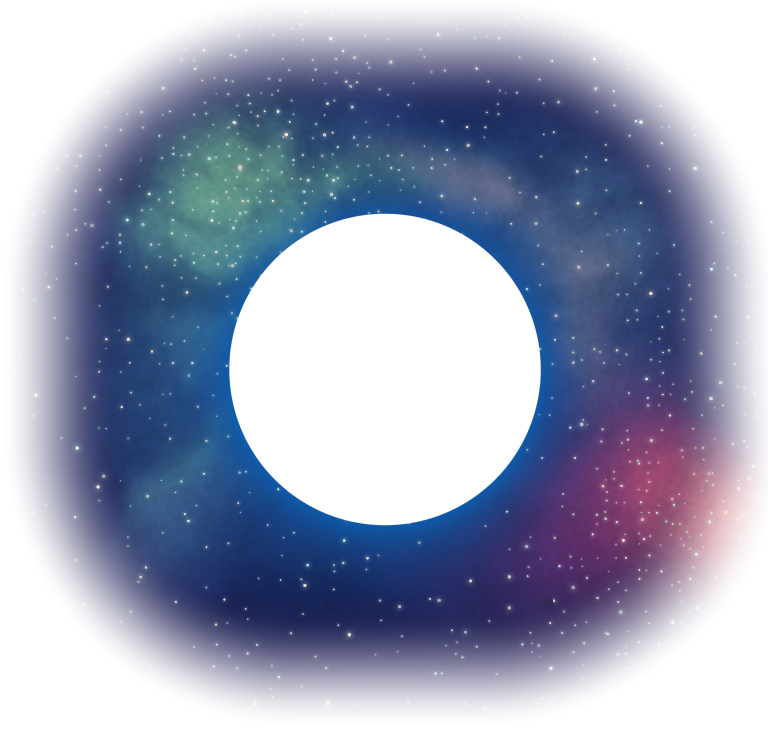
A Shadertoy shader for this background:

```glsl
// A starry nebula with soft rounded borders around a glowing white disc.

const vec3 WHITE = vec3(1.0);
const vec3 NAVY = vec3(0.12, 0.20, 0.41);
const vec3 MIDNIGHT = vec3(0.075, 0.11, 0.30);
const vec3 DUSK = vec3(0.23, 0.20, 0.39);
const vec3 GREEN = vec3(0.43, 0.64, 0.51);
const vec3 TEAL = vec3(0.28, 0.48, 0.54);
const vec3 SLATE = vec3(0.25, 0.38, 0.53);
const vec3 MAUVE = vec3(0.45, 0.43, 0.51);
const vec3 PLUM = vec3(0.32, 0.14, 0.36);
const vec3 ROSE = vec3(0.62, 0.26, 0.41);
const vec3 CORAL = vec3(0.90, 0.53, 0.52);
const vec3 AZURE = vec3(0.05, 0.36, 0.68);

// Sine-free hash: three values per cell
vec3 hash32(vec2 p) {
    vec3 q = fract(p.xyx * vec3(0.1031, 0.1030, 0.0973));
    q += dot(q, q.yxz + 33.33);
    return fract((q.xxy + q.yzz) * q.zyx);
}

float valueNoise(vec2 p) {
    vec2 cell = floor(p), f = fract(p);
    f = f * f * (3.0 - 2.0 * f);
    float low = mix(hash32(cell).x, hash32(cell + vec2(1, 0)).x, f.x);
    float high = mix(hash32(cell + vec2(0, 1)).x, hash32(cell + 1.0).x, f.x);
    return mix(low, high, f.y);
}

float fbm(vec2 p) {
    float sum = 0.0, amplitude = 0.5;
    for (int i = 0; i < 5; i++) {
        sum += amplitude * valueNoise(p);
        p = mat2(1.6, 1.2, -1.2, 1.6) * p + 17.3;
        amplitude *= 0.5;
    }
    return sum;
}

// Gaussian ellipse, rotated by an angle
float puff(vec2 p, vec2 center, vec2 radii, float angle) {
    float c = cos(angle), s = sin(angle);
    vec2 q = mat2(c, -s, s, c) * (p - center) / radii;
    return exp(-dot(q, q));
}

float roundedBox(vec2 p, vec2 halfSize, float radius) {
    vec2 q = abs(p) - halfSize + radius;
    return length(max(q, 0.0)) + min(max(q.x, q.y), 0.0) - radius;
}

// Jittered grid of round stars; returns colour and coverage
vec4 starLayer(vec2 p, float cells, float radius, float density, float pixel) {
    vec2 cell = floor(p * cells) + 200.0;
    vec3 h = hash32(cell), k = hash32(cell + 71.7);
    float size = radius * mix(0.55, 1.1, k.x);
    float d = length(fract(p * cells) - 0.2 - 0.6 * h.xy) / cells;
    float core = 1.0 - smoothstep(size - 0.5 * pixel, size + 0.5 * pixel, d);
    float halo = 0.25 * exp(-d * d / (5.0 * size * size));
    vec3 tint = mix(vec3(0.72, 0.94, 0.88), vec3(1.0, 0.88, 0.80), k.y);
    return vec4(tint, max(core, halo) * step(h.z, density) * mix(0.5, 1.0, k.z));
}

vec3 nebula(vec2 p) {
    vec2 warp = vec2(fbm(p * 6.0 + 40.0), fbm(p * 6.0 + 80.0)) - 0.48;
    vec2 w = p + 0.10 * warp;
    float cloud = fbm(w * 11.0 + 25.0);
    float patchy = mix(0.65, 1.25, smoothstep(0.25, 0.7, cloud));
    vec3 color = NAVY;
    color = mix(color, MIDNIGHT, 0.9 * puff(w, vec2(-0.02, -0.34), vec2(0.36, 0.10), 0.0));
    color = mix(color, MIDNIGHT, 0.5 * puff(w, vec2(0.27, 0.34), vec2(0.17, 0.08), -0.4));
    // Green and teal clouds on the upper left
    color = mix(color, TEAL, 0.7 * patchy * puff(w, vec2(-0.24, 0.16), vec2(0.11, 0.20), -0.2));
    color = mix(color, GREEN, 0.75 * patchy * puff(w, vec2(-0.19, 0.25), vec2(0.10, 0.12), -0.5));
    color = mix(color, GREEN, 0.7 * patchy * puff(w, vec2(-0.04, 0.26), vec2(0.13, 0.035), 0.1));
    // Diagonal wisps on the lower left
    color = mix(color, TEAL, 0.75 * patchy * puff(w, vec2(-0.25, -0.11), vec2(0.11, 0.022), 0.87));
    color = mix(color, SLATE, 0.55 * patchy * puff(w, vec2(-0.29, -0.20), vec2(0.17, 0.06), 0.9));
    // Dusty arc on the right
    color = mix(color, SLATE, 0.7 * patchy * puff(w, vec2(0.28, 0.18), vec2(0.13, 0.12), -0.6));
    color = mix(color, MAUVE, 0.75 * patchy * puff(w, vec2(0.13, 0.24), vec2(0.10, 0.035), -0.5));
    color = mix(color, MAUVE, 0.75 * patchy * puff(w, vec2(0.27, 0.07), vec2(0.06, 0.13), 0.25));
    // Plum to coral clouds on the lower right
    color = mix(color, PLUM, 0.95 * puff(w, vec2(0.31, -0.21), vec2(0.20, 0.17), 0.4));
    color = mix(color, ROSE, 0.8 * patchy * puff(w, vec2(0.41, -0.17), vec2(0.12, 0.10), -0.6));
    color = mix(color, CORAL, 0.85 * puff(w, vec2(0.48, -0.24), vec2(0.08, 0.12), -0.2));
    float grain = valueNoise(p * 190.0) - 0.5;
    return color * (0.82 + 0.38 * cloud + 0.08 * grain);
}

void mainImage(out vec4 fragColor, in vec2 fragCoord) {
    float pixel = 1.0 / iResolution.y;
    vec2 p = (fragCoord - 0.5 * iResolution.xy) * pixel;
    float disc = length(p - vec2(0.0014, -0.002)) - 0.2116;
    float border = roundedBox(p - vec2(0.006, 0.008), vec2(0.456, 0.427), 0.33);
    vec3 color = nebula(p);

    // Blue rim light, weaker towards the top
    float rim = exp(-max(disc, 0.0) / 0.045) * mix(0.95, 0.65, smoothstep(-0.1, 0.25, p.y));
    color = mix(color, AZURE, rim);
    float warmSide = puff(p, vec2(0.46, -0.22), vec2(0.13, 0.15), 0.0);
    color = mix(color, DUSK, 0.75 * smoothstep(-0.12, 0.0, border) * (1.0 - warmSide));

    // Stars gather in two opposite corners
    float crowd = 0.16 + 0.55 * puff(p, vec2(-0.17, 0.25), vec2(0.17, 0.16), 0.0)
                + 0.42 * puff(p, vec2(0.39, -0.23), vec2(0.15, 0.20), 0.0);
    for (int i = 0; i < 3; i++) {
        float level = float(i);
        float cells = 68.0 / pow(2.1, level);
        float radius = 0.0015 + 0.0009 * level;
        vec4 star = starLayer(p + 0.37 * level, cells, radius, crowd * (0.8 - 0.2 * level), pixel);
        color = mix(color, star.rgb, star.a);
    }

    // Soft outer fade and clean central disc
    float fade = smoothstep(-0.082, 0.072, border - 0.018 * warmSide);
    color = mix(color, WHITE, fade);
    color = mix(WHITE, color, smoothstep(-0.75 * pixel, 0.75 * pixel, disc));
    fragColor = vec4(color, 1.0);
}
```
